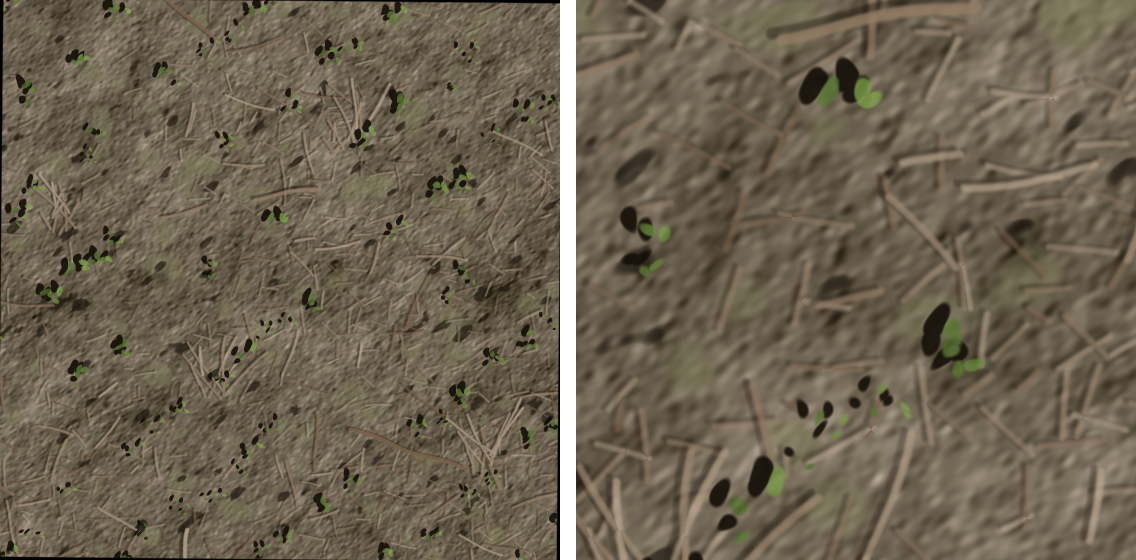
Left: the whole. Right: its middle third, enlarged.
Give the GLSL for this texture, as a three.js fragment shader.

```glsl
// Crumbly brown field soil with straw litter and diagonal rows of green seedlings.
varying vec2 vUv;
const vec3 SOIL = vec3(0.425, 0.383, 0.315), SOIL_STEP = vec3(0.097, 0.092, 0.092);
const vec3 OLIVE = vec3(0.48, 0.47, 0.35), SHADE = vec3(0.08, 0.06, 0.035);
const vec3 RUST = vec3(0.49, 0.38, 0.29), PALE = vec3(0.75, 0.68, 0.59);
const vec3 LEAF_DARK = vec3(0.29, 0.40, 0.16), LEAF_LIGHT = vec3(0.50, 0.63, 0.30);
const vec2 ROW_AXIS = vec2(0.774, 0.633), TO_LIGHT = vec2(0.86, -0.5);
const vec2 PLANT_CELL = vec2(0.05, 0.151);
const float SOFT = 0.0017;

vec2 hash2(vec2 p) {
  vec3 q = fract(p.xyx * vec3(0.1031, 0.1030, 0.0973));
  q += dot(q, q.yzx + 33.33);
  return fract((q.xx + q.yz) * q.zy);
}
vec2 direction(float angle) { return vec2(cos(angle), sin(angle)); }
vec2 inFrame(vec2 p, vec2 axis) { return vec2(dot(p, axis), dot(p, vec2(-axis.y, axis.x))); }
float cover(float d, float radius) { return 1.0 - smoothstep(radius - SOFT, radius + SOFT, d); }
float segmentDistance(vec2 p, vec2 a, vec2 b) {
  vec2 ab = b - a;
  return length(p - a - ab * clamp(dot(p - a, ab) / dot(ab, ab), 0.0, 1.0));
}
// Cellular noise: one soft light or dark spot per cell, centred on zero
float spots(vec2 p) {
  float sum = 0.0;
  for (int j = -1; j <= 1; j++) for (int i = -1; i <= 1; i++) {
    vec2 cell = floor(p) + vec2(float(i), float(j));
    vec2 toSpot = p - cell - hash2(cell);
    float w = max(0.0, 1.0 - dot(toSpot, toSpot));
    sum += w * w * w * (2.0 * hash2(cell + 71.7).x - 1.0);
  }
  return sum;
}
// Soil height: spots of five sizes, stretched along the rows
float relief(vec2 p) {
  vec2 q = inFrame(p, ROW_AXIS) * vec2(0.75, 1.25);
  float height = 0.0, scale = 9.0;
  for (int i = 0; i < 5; i++) {
    height += 0.35 * spots(q * scale + float(i) * 13.7);
    scale *= 2.05;
  }
  return height;
}
// Share of ground under litter, rising to the lower right
float litter(vec2 p) {
  float waves = 0.25 * sin(7.0 * p.x + 4.0 * p.y + 1.0) + 0.2 * sin(15.0 * p.y - 9.0 * p.x);
  return clamp(0.5 + 0.4 * (p.x - p.y) + waves, 0.06, 1.0);
}
// Adds one stalk to a layer of (cover, tone, shadow)
void addStalk(inout vec3 layer, vec2 p, vec2 a, vec2 b, float width, float tone) {
  float hit = cover(segmentDistance(p, a, b), width);
  layer.z = max(layer.z, cover(segmentDistance(p + TO_LIGHT * width * 2.2, a, b), width));
  if (hit > layer.x) layer.xy = vec2(hit, tone);
}
// Scattered stalks, one per cell at most
vec3 straw(vec2 p, float scale, float width, float density) {
  vec2 bent = p + 0.003 * sin(p.yx * 45.0);
  vec3 layer = vec3(0.0);
  for (int j = -1; j <= 1; j++) for (int i = -1; i <= 1; i++) {
    vec2 cell = floor(bent * scale) + vec2(float(i), float(j));
    vec2 centre = (cell + hash2(cell + scale)) / scale;
    vec2 shape = hash2(cell + scale * 3.7), kind = hash2(cell + scale * 7.3);
    vec2 arm = direction(0.55 + 2.7 * (shape.x - 0.5)) * mix(0.25, 0.8, shape.y) / scale;
    if (kind.x < density * litter(centre))
      addStalk(layer, bent, centre - arm, centre + arm, width, kind.y);
  }
  return layer;
}
// Fans of dry stalks, each from one root
vec3 tufts(vec2 p) {
  vec3 layer = vec3(0.0);
  for (int t = 0; t < 4; t++) for (int s = 0; s < 9; s++) {
    vec2 h = hash2(vec2(float(s) * 3.1, float(t) * 5.3 + 2.0));
    vec2 root = fract(vec2(0.11, 0.60) + float(t) * vec2(0.755, 0.570)) + 0.05 * (h.yx - 0.5);
    vec2 tip = root + direction(0.6 + 0.2 * float(s) + 0.4 * h.x) * mix(0.03, 0.11, h.y);
    addStalk(layer, p + 0.004 * sin(p.yx * 38.0), root, tip, 0.0023, 0.35 + 0.6 * h.x);
  }
  return layer;
}
vec3 layStraw(vec3 ground, vec3 layer, float opacity) {
  ground = mix(ground, SHADE, 0.5 * opacity * layer.z);
  return mix(ground, mix(RUST, PALE, layer.y), opacity * layer.x);
}
float leaf(vec2 p, float angle, float size) {
  return cover(length(inFrame(p, direction(angle)) / vec2(1.0, 0.62)), size);
}
// Clumps of leaves along the rows as (leaf, tone, shadow)
vec3 seedlings(vec2 p) {
  vec2 id = floor(inFrame(p, ROW_AXIS) / PLANT_CELL + vec2(0.0, 0.45));
  vec3 layer = vec3(0.0);
  for (int i = -1; i <= 1; i++) for (int k = 0; k < 4; k++) {
    vec2 cell = id + vec2(float(i), 0.0);
    vec2 h = hash2(cell + 19.0), jitter = hash2(cell + 47.0) - 0.5;
    vec2 place = (cell + vec2(0.5, 0.05) + jitter * vec2(0.5, 0.18)) * PLANT_CELL;
    vec2 r = hash2(cell * 1.7 + float(k) * 9.1);
    vec2 q = p - inFrame(place, ROW_AXIS * vec2(1.0, -1.0)) - (r - 0.5) * 0.034;
    float size = mix(0.004, 0.0105, h.y) * mix(0.65, 1.1, r.y), grows = step(h.x, 0.56);
    float hit = grows * leaf(q, 6.3 * r.x, size * 0.8);
    layer.z = max(layer.z, grows * leaf(q + TO_LIGHT * 0.012, 0.6 + r.y, size * 1.1));
    if (hit > layer.x) layer.xy = vec2(hit, r.x);
  }
  return layer;
}
void main() {
  // Soil lit from the lower right, with olive patches and dark crevices
  float height = relief(vUv), lit = height - relief(vUv + TO_LIGHT * 0.004);
  vec3 color = SOIL + SOIL_STEP * 1.5 * (height + lit);
  color = mix(color, OLIVE + 0.08 * lit, 0.6 * smoothstep(0.35, 0.7, spots(vUv * 24.0 + 31.0)));
  float crevice = spots(inFrame(vUv, ROW_AXIS) * vec2(30.0, 62.0) + 8.0) - 0.4 * height;
  color = mix(color, SHADE, 0.6 * smoothstep(0.62, 1.0, crevice));
  // Litter from fine chaff to long stalks
  color = layStraw(color, straw(vUv, 36.0, 0.0018, 0.85), 0.5);
  color = layStraw(color, straw(vUv, 15.0, 0.0022, 0.5), 0.65);
  color = layStraw(color, straw(vUv, 7.0, 0.0035, 0.2), 0.8);
  color = layStraw(color, tufts(vUv), 0.7);
  // Seedlings over their shadows, then black slivers around the slightly turned sheet
  vec3 plant = seedlings(vUv + 0.002 * sin(vUv.yx * 190.0));
  color = mix(color, SHADE, 0.92 * plant.z);
  color = mix(color, mix(LEAF_DARK, LEAF_LIGHT, plant.y) + 0.1 * lit, 0.85 * plant.x);
  vec2 sheet = abs(vUv - 0.5 + 0.0095 * vec2(0.5 - vUv.y, vUv.x - 0.5));
  gl_FragColor = vec4(color * cover(max(sheet.x, sheet.y), 0.4988), 1.0);
}
```
